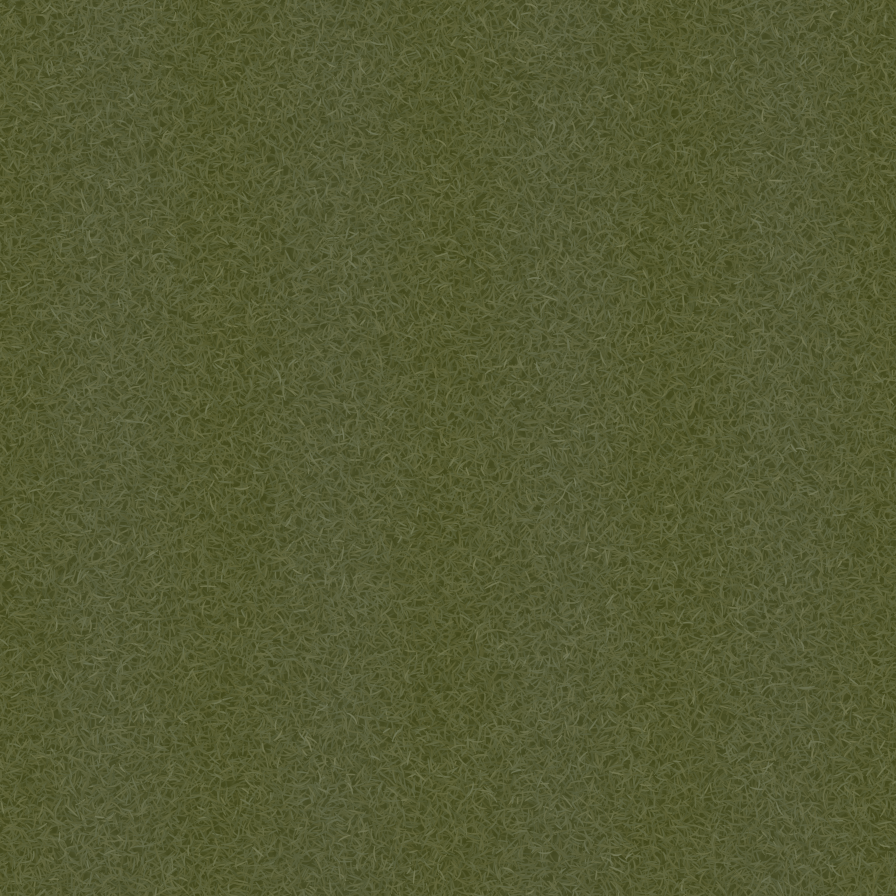
Reproduce this texture procedurally as a three.js fragment shader.

```glsl
#define CELLS 92.0
#define LAYERS 7
#define HALF_WIDTH 0.085
#define EDGE_SOFTNESS 0.075
#define BEND 0.36
#define BLADE_OPACITY 0.90
#define BAND_COUNT 4.0
#define BAND_STRENGTH 0.32
#define SOIL_COLOR vec3(0.265, 0.285, 0.122)
#define BLADE_COLOR vec3(0.440, 0.458, 0.318)

varying vec2 vUv;

const float TAU = 6.2831853;

vec4 hash4(vec3 p) {
  vec4 q = fract(p.xyzx * vec4(0.1031, 0.1030, 0.0973, 0.1099));
  q += dot(q, q.wzxy + 33.33);
  return fract((q.xxyz + q.yzzw) * q.zywx);
}

float cornerSlope(vec2 corner, vec2 offset) {
  float angle = TAU * hash4(vec3(corner, 71.0)).x;
  return dot(vec2(cos(angle), sin(angle)), offset);
}

float gradientNoise(vec2 p) {
  vec2 i = floor(p);
  vec2 f = fract(p);
  vec2 u = f * f * f * (f * (f * 6.0 - 15.0) + 10.0);
  vec2 e = vec2(0.0, 1.0);
  float low = mix(cornerSlope(i, f), cornerSlope(i + e.yx, f - e.yx), u.x);
  float high = mix(cornerSlope(i + e, f - e), cornerSlope(i + e.yy, f - e.yy), u.x);
  return mix(low, high, u.y);
}

// Coverage of one curved, tapering blade centred at the origin
float bladeMask(vec2 p, float angle, float halfLength, float bend) {
  float c = cos(angle);
  float s = sin(angle);
  vec2 q = vec2(c * p.x + s * p.y, c * p.y - s * p.x);
  float along = abs(q.x) / halfLength;
  float across = abs(q.y - bend * (q.x * q.x - 0.2));
  float width = HALF_WIDTH * (1.0 - 0.7 * along * along);
  float body = 1.0 - smoothstep(width - EDGE_SOFTNESS, width + EDGE_SOFTNESS, across);
  return body * (1.0 - smoothstep(0.8, 1.0, along));
}

// Stacks blades from deep to top: x is brightness, y is warmth
vec2 grass(vec2 uv) {
  vec2 shade = vec2(0.06 + 0.20 * gradientNoise(uv * CELLS * 1.7), 0.0);
  for (int layer = 0; layer < LAYERS; layer++) {
    float level = float(layer);
    float height = level / float(LAYERS - 1);
    vec2 p = uv * CELLS + level * vec2(17.37, 9.61);
    vec2 cell = floor(p);
    for (int y = -1; y <= 1; y++) {
      for (int x = -1; x <= 1; x++) {
        vec2 id = cell + vec2(float(x), float(y));
        vec4 place = hash4(vec3(id, level + 3.0));
        vec4 look = hash4(vec3(id, level + 41.0));
        float halfLength = mix(0.45, 0.98, place.w);
        float bend = BEND * (2.0 * look.x - 1.0);
        float mask = bladeMask(p - id - place.xy, TAU * place.z, halfLength, bend);
        float glint = 0.36 * smoothstep(0.88, 0.97, look.y);
        float tone = 0.17 + 0.24 * height + 0.42 * look.z + glint;
        shade = mix(shade, vec2(tone, look.w - 0.5), mask * BLADE_OPACITY);
      }
    }
  }
  return shade;
}

void main() {
  vec2 shade = grass(vUv);

  // Broad upright bands with ragged borders, grey-green against olive
  float waver = 0.08 * gradientNoise(vUv * vec2(9.0, 14.0));
  float band = -cos(TAU * (vUv.x * BAND_COUNT + waver));
  float patches = gradientNoise(vUv * 16.0 + 5.0);
  float tint = BAND_STRENGTH * (band + 0.4 * patches);

  float brightness = shade.x + 0.06 * tint + 0.04 * patches;
  vec3 color = mix(SOIL_COLOR, BLADE_COLOR, brightness);
  color += tint * vec3(0.002, 0.003, 0.032);
  color += shade.y * vec3(0.022, 0.006, -0.022);
  gl_FragColor = vec4(color, 1.0);
}
```
